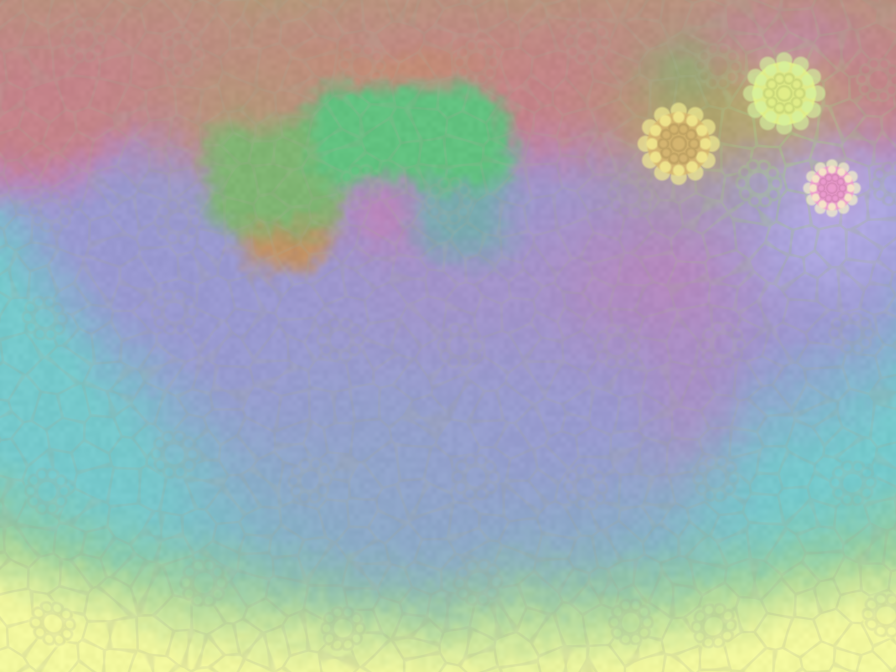
This background is drawn by a Shadertoy shader. Its source:

```glsl
// Soft pastel cloud bands with green patches, faint lace and three glowing rosettes.

const vec3 YELLOW   = vec3(0.95, 0.97, 0.62);
const vec3 LEAF     = vec3(0.60, 0.81, 0.60);
const vec3 CYAN     = vec3(0.46, 0.79, 0.80);
const vec3 STEEL    = vec3(0.53, 0.69, 0.77);
const vec3 LAVENDER = vec3(0.60, 0.60, 0.82);
const vec3 MAUVE    = vec3(0.74, 0.51, 0.72);
const vec3 ROSE     = vec3(0.77, 0.51, 0.54);
const vec3 TAN      = vec3(0.69, 0.62, 0.45);
const vec3 ORANGE   = vec3(0.76, 0.57, 0.39);
const vec3 OLIVE    = vec3(0.66, 0.65, 0.38);
const vec3 MOSS     = vec3(0.50, 0.71, 0.45);
const vec3 EMERALD  = vec3(0.38, 0.76, 0.50);
const vec3 TEAL     = vec3(0.46, 0.68, 0.68);
const vec3 LACE     = vec3(0.65, 0.66, 0.58);

const float BOWL_CENTRE = 0.69;
const float WARP = 0.07;
const float GRAIN = 0.018;
const float LACE_SCALE = 24.0;
const float LACE_STRENGTH = 0.20;
const float ROSETTE_SCALE = 5.0;
const float TAU = 6.28319;

vec2 hash22(vec2 p) {
    vec3 h = fract(vec3(p.xyx) * vec3(0.1031, 0.1030, 0.0973));
    h += dot(h, h.yzx + 33.33);
    return fract((h.xx + h.yz) * h.zy);
}

float noise(vec2 p) {
    vec2 i = floor(p), f = fract(p);
    f = f * f * (3.0 - 2.0 * f);
    return mix(mix(hash22(i).x, hash22(i + vec2(1, 0)).x, f.x),
               mix(hash22(i + vec2(0, 1)).x, hash22(i + 1.0).x, f.x), f.y);
}

float fbm(vec2 p) {
    float sum = 0.0, amp = 0.5;
    for (int i = 0; i < 4; i++) {
        sum += amp * noise(p);
        p = p * 2.03 + 17.1;
        amp *= 0.5;
    }
    return sum;
}

float glow(vec2 p, vec2 centre, vec2 radius) {
    vec2 d = (p - centre) / radius;
    return exp(-dot(d, d));
}

float softBox(vec2 p, vec2 centre, vec2 halfSize, float blur) {
    vec2 d = abs(p - centre) - halfSize + 0.04;
    float dist = length(max(d, 0.0)) + min(max(d.x, d.y), 0.0) - 0.04;
    return smoothstep(blur, -blur, dist);
}

// Blend weight of everything above a soft horizon
float above(float y, float level, float width) {
    return smoothstep(level - width, level + width, y);
}

// Distance to a ring of equal circles
float petalRing(vec2 q, float count, float radius, float size) {
    float sector = TAU / count;
    float a = mod(atan(q.y, q.x) + 0.5 * sector, sector) - 0.5 * sector;
    return length(length(q) * vec2(cos(a), sin(a)) - vec2(radius, 0)) - size;
}

// Cell borders and scattered rosette outlines
float lace(vec2 p) {
    vec2 g = p * LACE_SCALE, cell = floor(g);
    float near = 9.0, next = 9.0;
    for (int y = -1; y <= 1; y++)
    for (int x = -1; x <= 1; x++) {
        vec2 c = cell + vec2(x, y);
        float d = length(c + hash22(c) - g);
        next = min(next, max(near, d));
        near = min(near, d);
    }
    float lines = smoothstep(0.14, 0.03, next - near);
    vec2 r = p * ROSETTE_SCALE, id = floor(r);
    vec2 q = (r - id - 0.3 - 0.4 * hash22(id + 7.0)) / 0.16;
    float outline = min(abs(petalRing(q, 10.0, 0.8, 0.25)), abs(length(q) - 0.5));
    return mix(lines, smoothstep(0.12, 0.02, outline), smoothstep(1.2, 1.0, length(q)));
}

vec3 flower(vec3 col, vec2 p, vec2 centre, float radius, vec3 core, vec3 petal) {
    vec2 q = (p - centre) / radius;
    float px = 1.5 / (iResolution.y * radius), d = length(q);
    col = mix(col, core, 0.28 * exp(-0.9 * d * d));
    col = mix(col, petal, 0.65 * smoothstep(px, -px, petalRing(q, 12.0, 0.82, 0.2)));
    col = mix(col, core, 0.85 * smoothstep(px, -px, d - 0.78));
    col = mix(col, petal, 0.75 * smoothstep(px, -px, petalRing(q, 12.0, 0.66, 0.14)));
    float outline = min(abs(petalRing(q, 10.0, 0.38, 0.12)), abs(d - 0.18));
    return mix(col, core * 0.82, 0.6 * smoothstep(0.03 + px, 0.03 - px, outline));
}

void mainImage(out vec4 fragColor, in vec2 fragCoord) {
    vec2 uv = fragCoord / iResolution.y;
    vec2 warp = vec2(fbm(uv * 5.0), fbm(uv * 5.0 + 41.0)) - 0.47;
    vec2 grain = vec2(noise(uv * 75.0), noise(uv * 75.0 + 23.0)) - 0.5;
    vec2 p = uv + WARP * warp + GRAIN * grain;
    float u = p.x - BOWL_CENTRE, bowl = u * u;

    // Bowl-shaped bands, bottom to top
    vec3 col = mix(YELLOW, LEAF, above(p.y, 0.07 + 0.18 * bowl, 0.09));
    col = mix(col, mix(STEEL, CYAN, smoothstep(0.0, 0.25, bowl)), above(p.y, 0.14 + 0.24 * bowl, 0.08));
    float blueLevel = 0.22 + 0.95 * bowl - 0.12 * smoothstep(0.35, 0.65, u);
    col = mix(col, LAVENDER, above(p.y, blueLevel, 0.13));
    col = mix(col, STEEL, 0.4 * glow(p, vec2(0.55, 0.30), vec2(0.25, 0.16)));
    col = mix(col, MAUVE, 0.75 * glow(p, vec2(0.98, 0.60), vec2(0.16, 0.13)));
    col = mix(col, MAUVE, 0.35 * glow(p, vec2(1.02, 0.40), vec2(0.07, 0.12)));
    col = mix(col, MAUVE, 0.25 * glow(p, vec2(0.66, 0.58), vec2(0.18, 0.13)));
    float roseLevel = 0.71 + 0.06 * exp(-pow((p.x - 0.24) / 0.1, 2.0)) + 0.04 * smoothstep(0.6, 0.8, p.x);
    col = mix(col, mix(MAUVE, ROSE, above(p.y, roseLevel + 0.04, 0.05)), above(p.y, roseLevel, 0.05));
    float tanMix = above(p.y, 0.95, 0.09) * (0.65 + 0.8 * warp.x);
    col = mix(col, TAN, clamp(tanMix, 0.0, 1.0));

    // Green patches with warm lower rims
    col = mix(col, TAN, 0.7 * glow(p, vec2(0.38, 0.84), vec2(0.16, 0.09)));
    col = mix(col, MAUVE, 0.85 * glow(p, vec2(0.57, 0.67), vec2(0.06, 0.05)));
    col = mix(col, ORANGE, softBox(p, vec2(0.425, 0.675), vec2(0.065, 0.06), 0.03));
    col = mix(col, MOSS, softBox(p, vec2(0.41, 0.745), vec2(0.095, 0.075), 0.03));
    col = mix(col, TEAL, 0.9 * softBox(p, vec2(0.685, 0.71), vec2(0.065, 0.085), 0.045));
    col = mix(col, ORANGE, 0.5 * glow(p, vec2(0.60, 0.90), vec2(0.14, 0.035)));
    col = mix(col, EMERALD, softBox(p, vec2(0.605, 0.795), vec2(0.135, 0.075), 0.025));

    // Coloured haze around the rosettes
    col = mix(col, OLIVE, 0.8 * glow(p, vec2(1.07, 0.81), vec2(0.16, 0.10)));
    col = mix(col, MOSS, 0.55 * glow(p, vec2(1.01, 0.88), vec2(0.06, 0.06)));
    col = mix(col, MAUVE, 0.5 * glow(p, vec2(1.17, 0.94), vec2(0.10, 0.05)));
    col = mix(col, vec3(0.70, 0.67, 0.90), 0.9 * glow(p, vec2(1.25, 0.67), vec2(0.14, 0.10)));

    // Lace, stronger and greener near the rosettes
    float haze = glow(uv, vec2(1.17, 0.76), vec2(0.16, 0.17));
    col = mix(col, mix(LACE, vec3(0.62, 0.80, 0.52), haze), lace(uv + 0.02 * warp) * (LACE_STRENGTH + 0.2 * haze));
    col += 0.03 * (noise(uv * 130.0) - 0.5);

    col = flower(col, uv, vec2(1.010, 0.786), 0.060, vec3(0.85, 0.72, 0.43), vec3(0.96, 0.94, 0.58));
    col = flower(col, uv, vec2(1.167, 0.861), 0.060, vec3(0.90, 0.97, 0.54), vec3(0.83, 0.94, 0.62));
    col = flower(col, uv, vec2(1.238, 0.720), 0.042, vec3(0.95, 0.60, 0.80), vec3(0.97, 0.97, 0.78));
    fragColor = vec4(col, 1.0);
}
```
